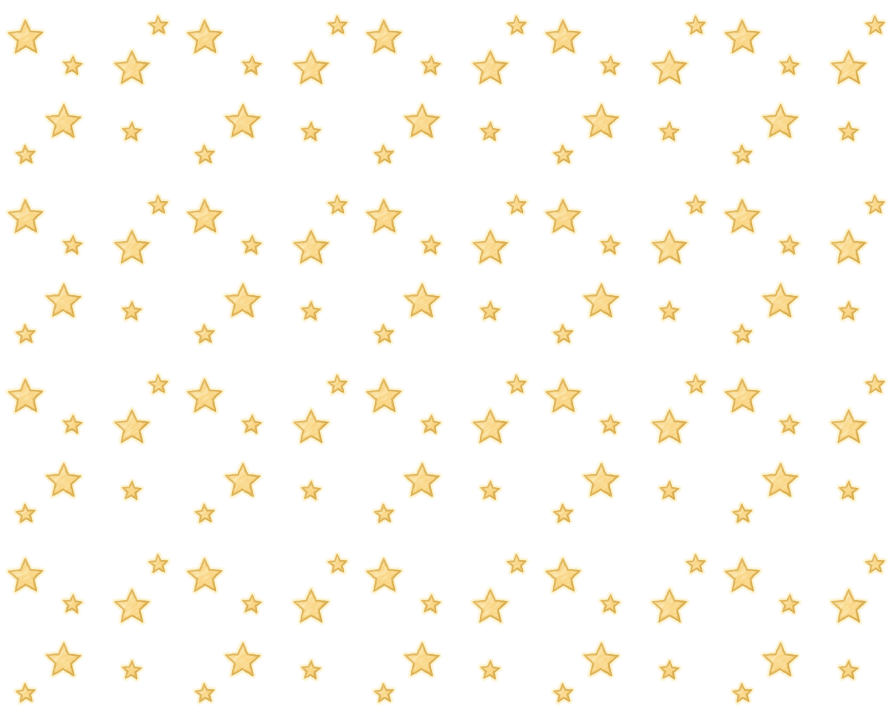
A Shadertoy shader for this pattern:

```glsl
// Small hand-painted golden stars scattered on white, in a seamless repeat.

const vec2  REPEATS       = vec2(5.0, 4.0);   // tiles across and down
const float INNER_RATIO   = 0.47;             // notch radius over tip radius
const float TIP_ROUNDING  = 0.004;            // lengths are in tile units
const float OUTLINE_WIDTH = 0.013;
const float HALO_WIDTH    = 0.021;
const float WOBBLE        = 0.003;            // unevenness of the drawn edge
const float STREAK_FREQ   = 38.0;

const vec3 PAPER     = vec3(1.0);
const vec3 HALO      = vec3(0.985, 0.945, 0.79);
const vec3 FILL      = vec3(0.98, 0.84, 0.53);
const vec3 HIGHLIGHT = vec3(0.985, 0.91, 0.70);
const vec3 OUTLINE   = vec3(0.89, 0.72, 0.37);
const vec3 SHADE     = vec3(0.84, 0.66, 0.28);

// Centre x, centre y, tip radius, tilt
const int STAR_COUNT = 7;
const vec4 STARS[STAR_COUNT] = vec4[](
    vec4(0.143, 0.788, 0.103,  0.02),
    vec4(0.736, 0.617, 0.103,  0.00),
    vec4(0.354, 0.318, 0.103, -0.02),
    vec4(0.404, 0.633, 0.057, -0.08),
    vec4(0.884, 0.856, 0.057,  0.05),
    vec4(0.734, 0.264, 0.057, -0.06),
    vec4(0.143, 0.136, 0.057,  0.07));

vec2 hashGradient(vec2 cell) {
    float h = fract(sin(dot(cell, vec2(127.1, 311.7))) * 4375.85);
    return vec2(cos(6.2832 * h), sin(6.2832 * h));
}

float gradientNoise(vec2 p) {
    vec2 i = floor(p), f = p - i;
    vec2 u = f * f * f * (f * (f * 6.0 - 15.0) + 10.0);
    vec2 e = vec2(1.0, 0.0);
    float a = dot(hashGradient(i), f);
    float b = dot(hashGradient(i + e.xy), f - e.xy);
    float c = dot(hashGradient(i + e.yx), f - e.yx);
    float d = dot(hashGradient(i + e.xx), f - e.xx);
    return mix(mix(a, b, u.x), mix(c, d, u.x), u.y);
}

mat2 rotation(float angle) {
    float c = cos(angle), s = sin(angle);
    return mat2(c, -s, s, c);
}

// Signed distance to a five-pointed star with one tip upward
float starDistance(vec2 p, float radius) {
    const float STEP = 0.628319;              // a tenth of a turn
    vec2 k1 = vec2(cos(STEP), -sin(STEP));
    vec2 k2 = vec2(-k1.x, k1.y);
    p.x = abs(p.x);
    p -= 2.0 * max(dot(k1, p), 0.0) * k1;
    p -= 2.0 * max(dot(k2, p), 0.0) * k2;
    p.x = abs(p.x);
    p.y -= radius;
    vec2 edge = INNER_RATIO * vec2(-k1.y, k1.x) - vec2(0.0, 1.0);
    float h = clamp(dot(p, edge) / dot(edge, edge), 0.0, radius);
    return length(p - edge * h) * sign(p.y * edge.x - p.x * edge.y);
}

vec3 paintStar(vec3 base, vec2 p, float radius, float seed, float pixel) {
    // Noise lives in star space, so every tile gets the same star
    float wobble = gradientNoise(p * 45.0 + seed * 17.3);
    float d = starDistance(p, radius - TIP_ROUNDING) - TIP_ROUNDING + WOBBLE * wobble;

    // Pale bleed around the edge
    vec3 color = mix(base, HALO, 1.0 - smoothstep(0.0, HALO_WIDTH, d));

    // Body with diagonal brush streaks and a light upper left
    vec2 brush = rotation(0.6) * p * STREAK_FREQ * vec2(0.5, 1.7);
    float streak = gradientNoise(brush + seed * 9.1);
    float light = dot(p, vec2(-0.5, 0.35)) / radius;
    vec3 body = mix(FILL, HIGHLIGHT, clamp(0.3 + light + 1.1 * streak, 0.0, 1.0));

    // Soft inner border, darker at the lower right
    vec3 border = mix(OUTLINE, SHADE, clamp(0.4 - light + 0.6 * wobble, 0.0, 1.0));
    float lineMask = smoothstep(-OUTLINE_WIDTH - 0.5 * pixel, -0.35 * OUTLINE_WIDTH, d);
    body = mix(body, border, lineMask);

    float coverage = 1.0 - smoothstep(-0.7 * pixel, 0.7 * pixel, d);
    return mix(color, body, coverage);
}

void mainImage(out vec4 fragColor, in vec2 fragCoord) {
    vec2 tile = fract(fragCoord / iResolution.xy * REPEATS);
    float pixel = REPEATS.y / iResolution.y;

    vec3 color = PAPER;
    for (int i = 0; i < STAR_COUNT; i++) {
        vec4 star = STARS[i];
        vec2 p = tile - star.xy;
        p -= round(p);                        // wrap across tile borders
        color = paintStar(color, rotation(star.w) * p, star.z, float(i) + 1.0, pixel);
    }
    fragColor = vec4(color, 1.0);
}
```
